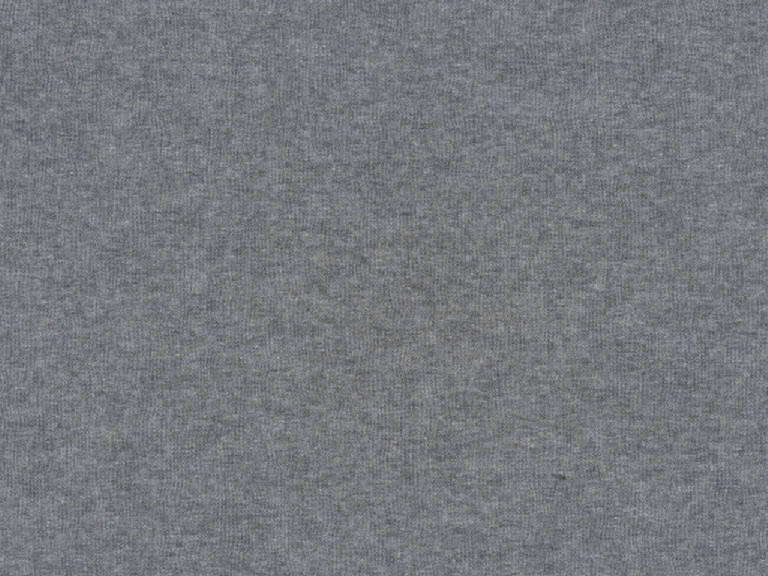
A Shadertoy shader for this texture:

```glsl
// Grey heather jersey: fine broken knit ribs with short horizontal yarn streaks.

float hash(vec2 p) {
    vec3 q = fract(p.xyx * vec3(0.1031, 0.1030, 0.0973));
    q += dot(q, q.yzx + 33.33);
    return fract((q.x + q.y) * q.z);
}

// Smooth value noise, centred on zero
float noise(vec2 p) {
    vec2 cell = floor(p);
    vec2 f = fract(p);
    f = f * f * (3.0 - 2.0 * f);
    float low = mix(hash(cell), hash(cell + vec2(1, 0)), f.x);
    float high = mix(hash(cell + vec2(0, 1)), hash(cell + vec2(1, 1)), f.x);
    return mix(low, high, f.y) - 0.5;
}

// Ribs and courses of the knit, fading in and out with uneven tension
float knit(vec2 p) {
    vec2 bend = vec2(noise(p * vec2(24, 30)), noise(p * vec2(34, 22) + 40.0));
    vec2 phase = 6.2832 * (p * vec2(146, 138) + bend * 1.3);
    float ribs = 1.0 + 1.6 * noise(p * vec2(60, 34) + 7.0);
    float courses = 1.0 + 1.6 * noise(p * vec2(34, 60) + 19.0);
    float rib = sin(phase.x);
    return 0.021 * ribs * rib + 0.015 * courses * sin(phase.y + 1.2 * rib);
}

// Mixed dark and light fibres, mostly short, drawn out along the courses
float heather(vec2 p) {
    float streaks = 0.075 * noise(p * vec2(68, 230) + 11.0);
    streaks += 0.042 * noise(p * vec2(27, 105) + 73.0);
    float mottle = 0.022 * noise(p * vec2(15, 27) + 29.0);
    float columns = 0.065 * noise(p * vec2(250, 80) + 5.0);
    float stitches = 0.075 * noise(p * vec2(146, 250) + 47.0);
    float grain = 0.13 * (hash(floor(p * 384.0) + 17.0) - 0.5);
    return streaks + mottle + columns + stitches + grain * 0.7;
}

// Sparse pale fibre ends
float flecks(vec2 p) {
    vec2 grid = p * vec2(125, 165);
    vec2 cell = floor(grid);
    vec2 centre = 0.3 + 0.4 * vec2(hash(cell + 3.0), hash(cell + 91.0));
    float d = length((fract(grid) - centre) * vec2(0.8, 1.0));
    return step(0.96, hash(cell + 151.0)) * smoothstep(0.45, 0.15, d);
}

// One small dark snag in the cloth
float snag(vec2 p) {
    vec2 d = p - vec2(0.972, 0.172);
    d.y += 0.25 * d.x;
    return smoothstep(1.4, 0.5, length(d / vec2(0.012, 0.0045)));
}

void mainImage(out vec4 fragColor, in vec2 fragCoord) {
    vec2 p = fragCoord / iResolution.y;
    vec2 uv = fragCoord / iResolution.xy;

    float light = 0.472 + knit(p) + heather(p) + 0.075 * flecks(p);
    light += 0.008 * noise(p * 3.0 + 61.0);
    light -= 0.18 * snag(p);

    // Cooler towards the edges, warmer in the middle, with tinted fibres
    float cool = 0.008 + 0.022 * length(uv - vec2(0.55, 0.42));
    cool += 0.026 * noise(p * vec2(110, 180) + 131.0);
    vec3 color = light + cool * vec3(-0.55, 0.0, 1.0);

    fragColor = vec4(clamp(color, 0.0, 1.0), 1.0);
}
```
